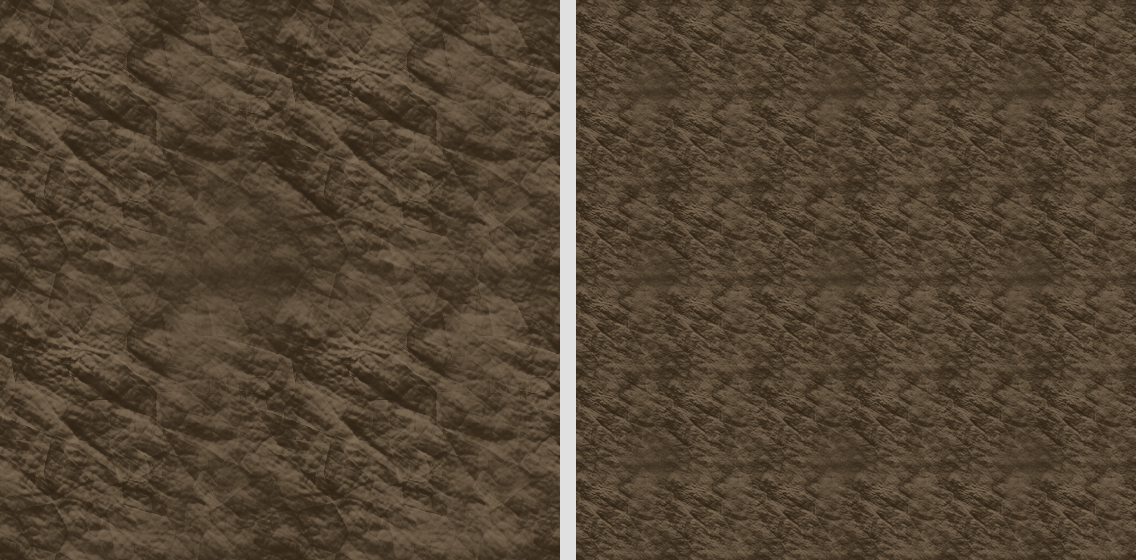
Left: one tile. Right: repeated 3 by 3.
Write a WebGL 2 fragment shader that draws this texture.

```glsl
#version 300 es
precision highp float;
// Dark crumpled hide: two by two repeats of folded facets, long diagonal creases
// and rubbed patches. Wrapped cellular noise gives sharp folds and a lit relief;
// a calm area, stains and single creases make the repeats differ.

uniform vec2 u_resolution;
out vec4 fragColor;

const vec3 SHADOW = vec3(0.18, 0.134, 0.08);
const vec3 BODY = vec3(0.31, 0.252, 0.184);
const vec3 RUBBED = vec3(0.54, 0.465, 0.375);
const vec2 TO_LIGHT = vec2(-0.2, 0.98);
const float REPEATS = 2.0;

vec2 hash2(vec2 c) {
  vec3 q = fract(c.xyx * vec3(0.1031, 0.1030, 0.0973));
  q += dot(q, q.yzx + 33.33);
  return fract((q.xx + q.yz) * q.zy);
}

// Smooth value noise, wrapped after a whole number of cells
float noise(vec2 p, vec2 period, float seed) {
  vec2 i = floor(p), f = p - i;
  f = f * f * (3.0 - 2.0 * f);
  vec2 a = mod(i, period) + seed, b = mod(i + 1.0, period) + seed;
  return mix(mix(hash2(a).x, hash2(vec2(b.x, a.y)).x, f.x),
             mix(hash2(vec2(a.x, b.y)).x, hash2(b).x, f.x), f.y);
}

float fbm(vec2 p, vec2 cells, float seed) {
  float sum = 0.0, weight = 0.5;
  for (int i = 0; i < 4; i++) {
    sum += weight * (noise(p * cells, cells, seed) - 0.5);
    cells *= 2.0;
    weight *= 0.55;
    seed += 17.0;
  }
  return sum;
}

// Nearest cell: x is the gap to the next one, y a random value of the cell
vec2 facet(vec2 p, float cells, float seed) {
  p *= cells;
  vec2 i = floor(p), f = p - i;
  float near = 8.0, next = 8.0, id = 0.0;
  for (int y = -1; y <= 1; y++)
    for (int x = -1; x <= 1; x++) {
      vec2 o = vec2(x, y), h = hash2(mod(i + o, cells) + seed);
      float d = length(o + h - f);
      next = min(next, max(near, d));
      if (d < near) id = fract(7.0 * (h.x + h.y));
      near = min(near, d);
    }
  return vec2(next - near, id);
}

// Flat facets, each lit or shaded most along its folded rim
float folds(vec2 p, float cells, float seed) {
  vec2 cell = facet(p, cells, seed);
  float side = 2.0 * cell.y - 1.0;
  float rim = smoothstep(0.0, 0.004 * cells, cell.x) * exp(-6.0 * cell.x);
  return side * abs(side) * (0.2 + 0.9 * rim);
}

float relief(vec2 p, vec2 leaning, float fine) {
  return 0.07 * facet(leaning, 5.0, 5.0).x / 5.0
       + 0.07 * facet(p, 11.0, 41.0).x / 11.0
       + fine * 0.07 * facet(leaning, 19.0, 67.0).x / 19.0
       + fine * 0.08 * facet(p, 37.0, 89.0).x / 37.0;
}

vec2 wrapAround(vec2 d, vec2 period) {
  return d - period * floor(d / period + 0.5);
}

// Tapered fold: a narrow core with a soft shade on its upper side
float crease(vec2 p, vec2 middle, vec2 halfSpan, vec2 period, float width) {
  vec2 d = wrapAround(p - middle, period);
  float along = dot(d, halfSpan) / dot(halfSpan, halfSpan);
  float across = dot(d, normalize(vec2(-halfSpan.y, halfSpan.x)));
  float taper = 1.0 - smoothstep(0.5, 1.1, abs(along));
  float spread = across > 0.0 ? width * 4.0 : width * 0.5;
  return taper * (0.5 * exp(-across * across / (width * width)) + 0.5 * exp(-abs(across) / spread));
}

float patchAt(vec2 p, vec2 middle, vec2 size, vec2 period) {
  vec2 d = wrapAround(p - middle, period) / size;
  return exp(-dot(d, d));
}

void main() {
  vec2 uv = gl_FragCoord.xy / u_resolution, p = uv * REPEATS;
  vec2 one = vec2(1.0), both = vec2(REPEATS), tall = vec2(1.0, REPEATS);
  vec2 bend = vec2(fbm(p, vec2(5.0), 3.0), fbm(p, vec2(5.0), 131.0));
  vec2 q = p + 0.05 * bend, leaning = vec2(q.x + q.y, q.y);
  p += 0.012 * bend;

  // Rubbed patches in every repeat, and one calm area on the canvas
  float rubbed = patchAt(p, vec2(0.27, 0.71), vec2(0.12, 0.10), one);
  float calm = patchAt(p, vec2(0.88, 1.03), vec2(0.36, 0.30), both);
  float strength = (1.0 - 0.6 * calm) * (1.0 + 1.3 * fbm(p, vec2(4.0), 211.0));

  // Sharp folds, then the slope towards the light
  vec2 reach = 0.004 * TO_LIGHT, lean = vec2(reach.x + reach.y, reach.y);
  float fine = 0.8 + 1.2 * rubbed;
  float slope = (relief(q - reach, leaning - lean, fine) - relief(q + reach, leaning + lean, fine)) / 0.008;
  float crumple = 0.30 * folds(leaning, 4.0, 7.0) + 0.30 * folds(q, 7.0, 29.0)
                + 0.24 * folds(leaning, 10.0, 53.0) + 0.18 * folds(q, 21.0, 71.0);
  float tone = strength * (slope + crumple);

  // Stains, horizontal streaks and grain
  tone += 0.30 * fbm(p, vec2(3.0, 4.0), 307.0) + 0.22 * fbm(uv, vec2(5.0, 9.0), 349.0);
  tone += 0.30 * fbm(p, vec2(5.0, 13.0), 401.0) + 0.09 * (noise(uv * 256.0, vec2(256.0), 503.0) - 0.5);
  tone += 0.15 * rubbed - 0.15 * patchAt(p, vec2(0.49, 0.35), vec2(0.13, 0.09), one);
  tone += 0.20 * patchAt(p, vec2(0.06, 0.88), vec2(0.16, 0.05), one);

  // Dark folds, in every repeat or only once, and glints on raised edges
  tone -= 0.48 * crease(p, vec2(0.345, 0.40), vec2(0.16, -0.14), one, 0.010);
  tone -= 0.36 * crease(p, vec2(0.53, 0.70), vec2(0.09, -0.07), one, 0.010);
  tone -= 0.32 * crease(p, vec2(0.11, 0.77), vec2(0.14, 0.07), one, 0.012);
  tone -= 0.30 * crease(p, vec2(0.12, 0.23), vec2(0.11, 0.02), one, 0.009);
  tone -= 0.48 * crease(p, vec2(0.65, 1.865), vec2(0.20, -0.11), tall, 0.010);
  tone -= 0.48 * crease(p, vec2(1.05, 1.336), vec2(0.16, -0.14), both, 0.010);
  tone -= 0.36 * crease(p, vec2(0.96, 0.555), vec2(0.11, -0.09), both, 0.010);
  tone += 0.50 * crease(p, vec2(0.56, 0.77), vec2(0.05, -0.022), one, 0.006);
  tone += 0.45 * crease(p, vec2(0.41, 1.06), vec2(0.05, -0.02), tall, 0.006);

  vec3 color = mix(BODY, SHADOW, 1.0 - exp(-4.0 * max(-tone, 0.0)));
  fragColor = vec4(mix(color, RUBBED, 1.0 - exp(-2.1 * max(tone, 0.0))), 1.0);
}
```
